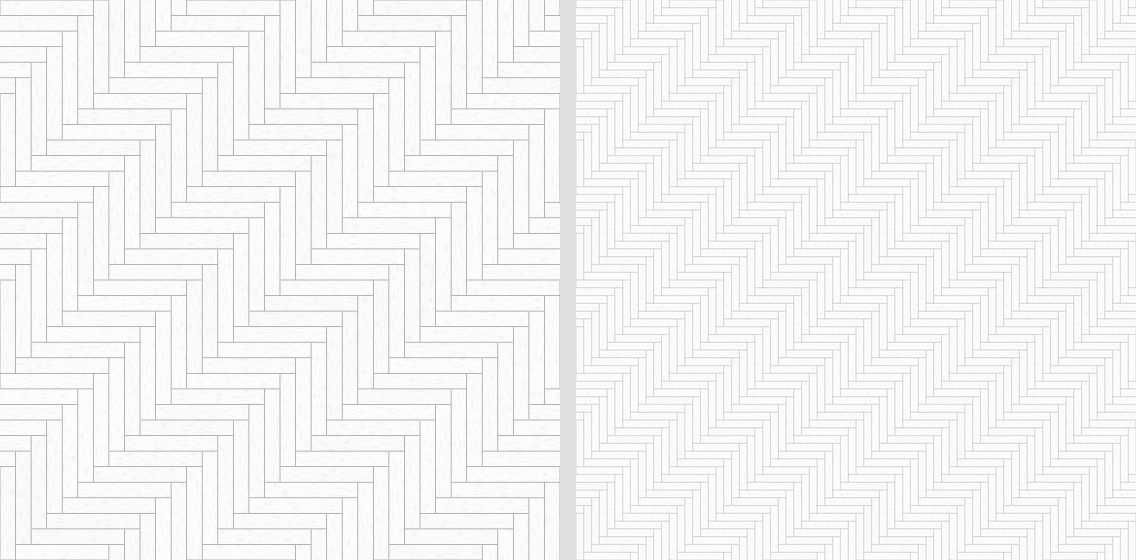
Left, the tile; right, the same tile 2 across and 2 down.
Give the GLSL for this pattern, as a WebGL 2 fragment shader.

```glsl
#version 300 es
precision highp float;

uniform vec2 u_resolution;
out vec4 fragColor;

const float REPEATS = 3.0;
const float PLANK_LENGTH = 6.0;   // in plank widths
const float PERIOD = 2.0 * PLANK_LENGTH;
const float GRID = REPEATS * PERIOD;
const float JOINT_WIDTH = 0.047;  // in plank widths
const vec3 PLANK_COLOR = vec3(0.988);
const vec3 JOINT_COLOR = vec3(0.60);

vec2 hash2(vec2 p) {
    vec3 q = fract(p.xyx * vec3(0.1031, 0.1030, 0.0973));
    q += dot(q, q.yzx + 33.33);
    return fract((q.xx + q.yz) * q.zy);
}

float cornerGradient(vec2 cell, vec2 offset) {
    float angle = 6.28319 * hash2(cell).x;
    return dot(vec2(cos(angle), sin(angle)), offset);
}

float gradientNoise(vec2 p) {
    vec2 i = floor(p);
    vec2 f = p - i;
    vec2 u = f * f * f * (f * (f * 6.0 - 15.0) + 10.0);
    vec2 e = vec2(1.0, 0.0);
    float low = mix(cornerGradient(i, f), cornerGradient(i + e.xy, f - e.xy), u.x);
    float high = mix(cornerGradient(i + e.yx, f - e.yx), cornerGradient(i + e.xx, f - e.xx), u.x);
    return mix(low, high, u.y);
}

// Plank-local position (along, across) in xy, wrapped plank id in zw
vec4 herringbone(vec2 p, out bool upright) {
    vec2 cell = floor(p);
    vec2 f = p - cell;
    float step12 = mod(cell.x + cell.y, PERIOD);
    upright = step12 >= PLANK_LENGTH;
    float along = mod(step12, PLANK_LENGTH);
    vec2 start = cell - (upright ? vec2(0.0, along) : vec2(along, 0.0));
    vec2 local = upright ? f.yx : f;
    return vec4(local + vec2(along, 0.0), mod(start, GRID));
}

// Distance to the nearest plank edge
float edgeDistance(vec2 local) {
    vec2 d = min(local, vec2(PLANK_LENGTH, 1.0) - local);
    return min(d.x, d.y);
}

// Share of a pixel covered by a line centred at distance zero
float lineCoverage(float d, float width, float pixel) {
    float near = max(d - 0.5 * pixel, -0.5 * width);
    float far = min(d + 0.5 * pixel, 0.5 * width);
    return clamp((far - near) / pixel, 0.0, 1.0);
}

// Short wavy fibres running along the plank
float woodGrain(vec2 local, vec2 seed) {
    vec2 p = local + 61.0 * seed;
    p.y += 0.10 * gradientNoise(p * vec2(2.2, 1.5));
    float fibres = gradientNoise(p * vec2(1.7, 7.5));
    float fine = gradientNoise(p * vec2(3.1, 13.0) + 17.0);
    return smoothstep(0.02, 0.5, fibres) + 0.5 * smoothstep(0.05, 0.5, fine);
}

void main() {
    vec2 uv = gl_FragCoord.xy / u_resolution;
    vec2 p = vec2(uv.x, 1.0 - uv.y) * GRID;
    float pixel = GRID / min(u_resolution.x, u_resolution.y);

    bool upright;
    vec4 plank = herringbone(p, upright);
    vec2 seed = hash2(plank.zw + (upright ? 47.0 : 3.0));

    // Plank tone and grain
    float tone = 0.008 * (seed.x - 0.5) - 0.028 * woodGrain(plank.xy, seed);
    vec3 color = PLANK_COLOR + tone;

    // Joints
    float joint = lineCoverage(edgeDistance(plank.xy), JOINT_WIDTH, pixel);
    color = mix(color, JOINT_COLOR, joint);
    fragColor = vec4(color, 1.0);
}
```
